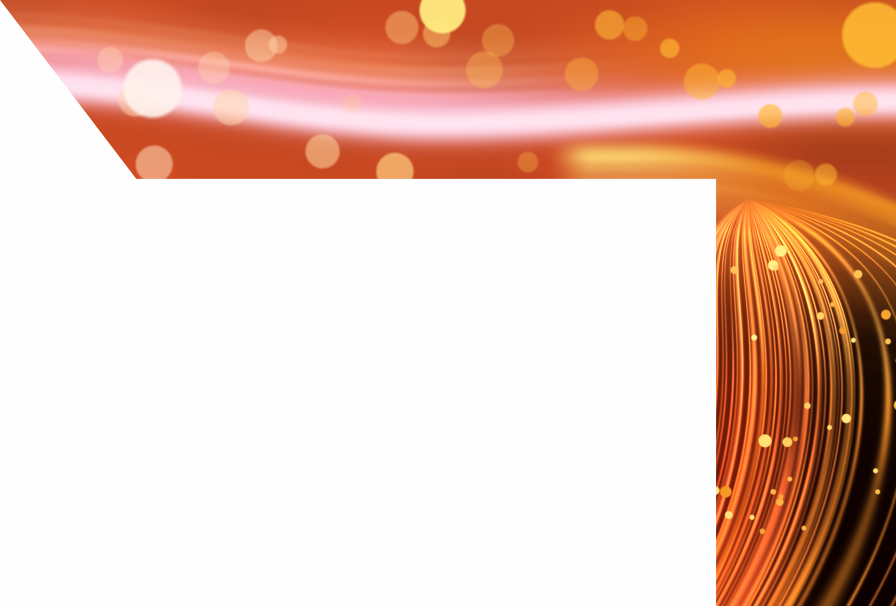
Give the GLSL for this background, as a WebGL 2 fragment shader.

```glsl
#version 300 es
precision highp float;

uniform vec2 u_resolution;
out vec4 fragColor;

const float ASPECT = 1.48;
const float FAN_TOP = 0.673;
const vec3 RED = vec3(0.80, 0.29, 0.13);
const vec3 BROWN = vec3(0.40, 0.09, 0.02);
const vec3 BLACK = vec3(0.05, 0.0, 0.0);
const vec3 AMBER = vec3(0.96, 0.60, 0.14);
const vec3 YELLOW = vec3(1.0, 0.87, 0.46);
const vec3 PINK = vec3(1.0, 0.70, 0.82);
const vec3 PALE = vec3(1.0, 0.92, 0.96);

float hash(vec2 p) {
    return fract(sin(dot(p, vec2(127.1, 311.7))) * 43758.5453);
}

float noise(vec2 p) {
    vec2 cell = floor(p), f = fract(p);
    f = f * f * (3.0 - 2.0 * f);
    float low = mix(hash(cell), hash(cell + vec2(1, 0)), f.x);
    float high = mix(hash(cell + vec2(0, 1)), hash(cell + vec2(1, 1)), f.x);
    return mix(low, high, f.y);
}

float bell(float d, float width) {
    return exp(-d * d / (width * width));
}

float disc(vec2 p, vec2 center, float radius, float blur) {
    return 1.0 - smoothstep(radius - blur, radius + blur, length(p - center));
}

float beamHeight(float x) {
    return 0.865 - 0.069 * smoothstep(0.0, 0.73, x) + 0.037 * smoothstep(0.73, ASPECT, x);
}

// Horizontal place of a fibre: t runs down the fan, s across it
float fibreX(float t, float s) {
    return 1.308 - 0.35 * (t - 0.45) * (t - 0.45) + s * 0.163 * (1.0 - exp(-8.0 * t));
}

vec3 backdrop(vec2 p) {
    vec3 deep = mix(BROWN, BLACK, smoothstep(1.24, 1.43, p.x + 0.15 * (0.4 - p.y)));
    vec3 color = mix(deep, RED, smoothstep(0.42, 0.74, p.y));
    color *= 0.93 + 0.14 * noise(p * vec2(5.0, 9.0));
    color *= 1.0 - 0.22 * smoothstep(1.1, 1.4, p.x) * bell(p.y - 0.75, 0.06);
    float gold = smoothstep(0.8, 1.35, p.x) * bell(p.y - 0.91, 0.09);
    return mix(color, vec3(0.90, 0.48, 0.10), 0.8 * gold);
}

vec3 addBeam(vec3 color, vec2 p) {
    float d = p.y - beamHeight(p.x);
    float streak = noise(vec2(p.x * 2.5, d * 90.0));
    float fade = 1.0 - smoothstep(0.65, 1.2, p.x);
    float haze = bell(d - 0.055, 0.055) * fade * (0.55 + 0.4 * streak);
    color = mix(color, mix(PINK, vec3(1.0, 0.68, 0.52), smoothstep(0.02, 0.1, d)), haze);
    float spread = d < 0.0 ? 0.029 : 0.040;
    color = mix(color, PINK, 0.9 * bell(d, spread));
    return mix(color, PALE, bell(d, 0.024) * (0.85 + 0.15 * streak));
}

vec3 addFan(vec3 color, vec2 p) {
    float bend = max(p.x - 1.05, 0.0);
    float depth = 0.765 - 0.5 * bend * bend - p.y;
    float glow = smoothstep(-0.012, 0.025, depth) * exp(-max(depth, 0.0) / 0.11);
    glow *= smoothstep(0.90, 0.98, p.x);
    float rays = noise(vec2(p.x * 4.0, depth * 75.0));
    vec3 tint = mix(YELLOW, AMBER, smoothstep(1.02, 1.32, p.x));
    return mix(color, tint, glow * (0.72 + 0.38 * rays));
}

vec3 addFibres(vec3 color, vec2 p, float pixel) {
    float t = (FAN_TOP - p.y) / FAN_TOP;
    float visible = smoothstep(0.0, 0.1, t) * smoothstep(1.1, 1.18, p.x);
    for (int i = 0; i < 48; i++) {
        float k = float(i);
        float s = -1.1 + 2.15 * (k + hash(vec2(k, 1.0))) / 48.0;
        if (i > 40) s = 1.0 + 0.22 * (k - 41.0);
        float x = fibreX(t, s);
        float slope = (fibreX(t + 0.01, s) - x) / (0.01 * FAN_TOP);
        float d = (p.x - x) / sqrt(1.0 + slope * slope);
        float size = pow(hash(vec2(k, 2.0)), 4.0);
        float width = max(mix(0.0015, 0.004, size) * (0.7 + t), 0.7 * pixel);
        if (i == 41) width = 0.004 + 0.010 * t * t;
        float shine = 0.3 + 0.7 * noise(vec2(t * 4.0 + k * 7.0, k));
        vec3 tint = mix(vec3(0.95, 0.42, 0.23), AMBER, hash(vec2(k, 3.0)) * 0.7 + 0.3 * s);
        tint = mix(tint, YELLOW, 0.6 * bell(t - 0.25, 0.2));
        color += tint * bell(d, width) * shine * visible * 0.85;
    }
    return min(color, vec3(1));
}

vec3 addSparks(vec3 color, vec2 p, float pixel) {
    // Small points along the fibres
    for (int i = 0; i < 36; i++) {
        float k = float(i);
        float t = 0.02 + 0.80 * hash(vec2(k, 11.0));
        vec2 center = vec2(fibreX(t, mix(-0.7, 1.2, hash(vec2(k, 12.0)))), FAN_TOP * (1.0 - t));
        float radius = mix(0.004, 0.012, pow(hash(vec2(k, 13.0)), 3.0));
        color = mix(color, mix(AMBER, YELLOW + 0.1, hash(vec2(k, 14.0))), disc(p, center, radius, pixel));
    }
    // Soft discs along the beam
    for (int i = 0; i < 26; i++) {
        float k = float(i);
        float x = 0.15 + 1.33 * (k + hash(vec2(k, 21.0))) / 26.0;
        vec2 center = vec2(x, mix(0.71, 0.97, hash(vec2(k, 22.0))));
        float radius = mix(0.014, 0.031, hash(vec2(k, 23.0)));
        vec3 tint = mix(vec3(1.0, 0.84, 0.70), vec3(1.0, 0.72, 0.20), smoothstep(0.3, 1.1, x));
        color = mix(color, tint, disc(p, center, radius, 0.003) * mix(0.25, 0.8, hash(vec2(k, 24.0))));
    }
    // Three large lights
    color = mix(color, vec3(1.0, 0.95, 0.93), 0.9 * disc(p, vec2(0.252, 0.854), 0.048, 0.005));
    color = mix(color, vec3(1.0, 0.92, 0.50), 0.95 * disc(p, vec2(0.731, 0.983), 0.038, 0.003));
    return mix(color, vec3(1.0, 0.74, 0.20), 0.85 * disc(p, vec2(1.445, 0.942), 0.054, 0.004));
}

void main() {
    vec2 p = gl_FragCoord.xy / u_resolution * vec2(ASPECT, 1.0);
    float pixel = 1.0 / u_resolution.y;
    vec3 color = addBeam(backdrop(p), p);
    color = addFibres(addFan(color, p), p, pixel);
    color = addSparks(color, p, pixel);

    // White panel with a slanted upper left edge
    float panel = max(p.x - 1.183, p.y - 0.705);
    float slant = dot(p - vec2(0.0, 1.0), normalize(vec2(0.295, 0.225)));
    float cover = 1.0 - smoothstep(-0.5 * pixel, 0.5 * pixel, min(panel, slant));
    fragColor = vec4(mix(color, vec3(1.0, 0.995, 0.995), cover), 1.0);
}
```
